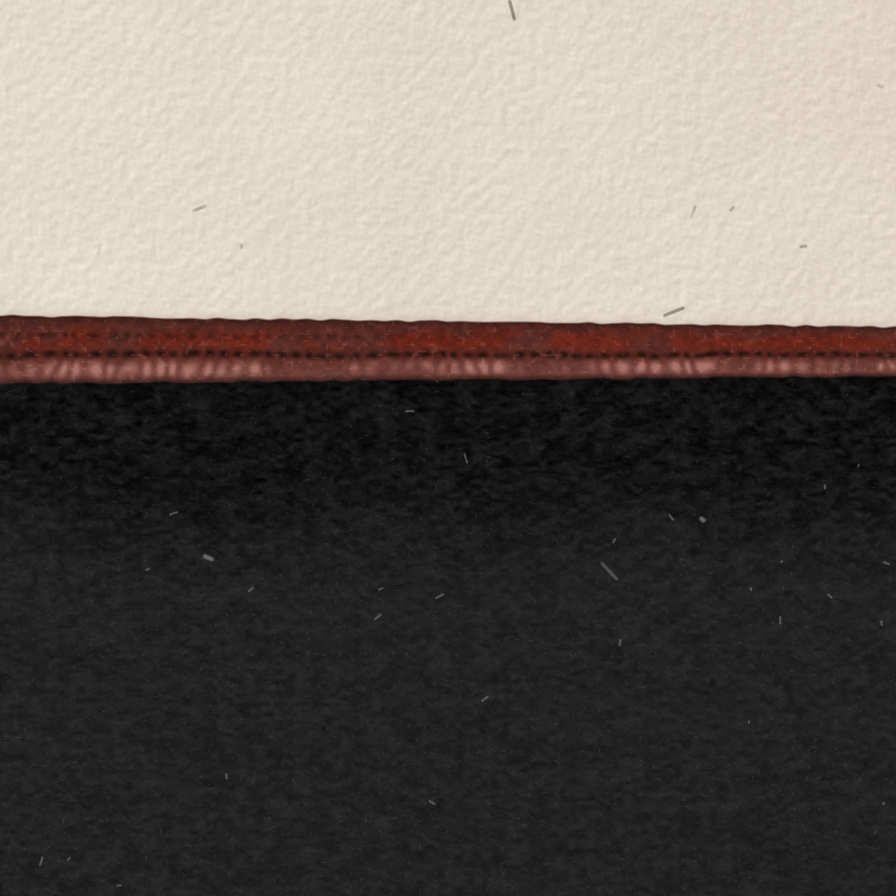
Give the GLSL for this texture, as a three.js fragment shader.

```glsl
// Pale paper above a thin strip of red woven leather, over black felt.
// Two slanted lines split the layers; value noise gives grain, weave and
// fibres, and hashed cells scatter the lint.
varying vec2 vUv;

const vec3 PAPER = vec3(0.89, 0.852, 0.79);
const vec3 PAPER_RIM = vec3(0.78, 0.71, 0.65);
const vec3 LEATHER = vec3(0.36, 0.18, 0.15);
const vec3 LEATHER_RED = vec3(0.42, 0.15, 0.105);
const vec3 LEATHER_SHINE = vec3(0.66, 0.44, 0.41);
const vec3 FELT_DARK = vec3(0.076, 0.074, 0.073);
const vec3 FELT_LIGHT = vec3(0.132, 0.133, 0.134);
const vec3 LINT = vec3(0.55, 0.56, 0.55);
const vec2 PAPER_EDGE = vec2(0.6475, 0.635);   // height at left, right
const vec2 LEATHER_EDGE = vec2(0.5715, 0.580); // height at left, right
const float EDGE_BLUR = 0.0016;
const float THREAD_PITCH = 0.0175;
const float LINT_CELLS = 34.0;

float hash(vec2 p) {
  return fract(sin(dot(p, vec2(127.1, 311.7))) * 43758.5453);
}

float noise(vec2 p) {
  vec2 i = floor(p), f = fract(p);
  f = f * f * (3.0 - 2.0 * f);
  return mix(mix(hash(i), hash(i + vec2(1.0, 0.0)), f.x),
             mix(hash(i + vec2(0.0, 1.0)), hash(i + 1.0), f.x), f.y);
}

float fbm(vec2 p) {
  float sum = 0.0, amp = 0.5;
  for (int i = 0; i < 3; i++) {
    sum += amp * noise(p);
    p = mat2(1.6, 1.2, -1.2, 1.6) * p + 17.3;
    amp *= 0.5;
  }
  return sum / 0.875;
}

float bump(float x, float centre, float width) {
  float d = (x - centre) / width;
  return exp(-d * d);
}

// Soft straight hair from a to b
float hair(vec2 p, vec2 a, vec2 b, float width) {
  vec2 d = b - a;
  float h = clamp(dot(p - a, d) / dot(d, d), 0.0, 1.0);
  return 1.0 - smoothstep(0.2 * width, width, length(p - a - d * h));
}

// Short hairs at random angles, one in some of the cells
float scatter(vec2 p, float cells, float density, float seed) {
  vec2 q = p * cells, id = floor(q) + seed;
  vec2 c = 0.3 + 0.4 * vec2(hash(id + 3.1), hash(id + 7.7));
  float angle = 6.2832 * hash(id + 11.9);
  vec2 arm = vec2(cos(angle), sin(angle)) * (0.15 * hash(id + 5.3) + 0.01);
  return step(hash(id), density) * hair(fract(q), c - arm, c + arm, 0.07);
}

vec3 paper(vec2 p, float above) {
  float relief = fbm(p * 125.0) - fbm(p * 125.0 + vec2(0.35, -0.45));
  vec3 col = PAPER + relief * 0.10 + (noise(p * 260.0) - 0.5) * 0.018;
  col += (fbm(p * 9.0) - 0.5) * vec3(0.025, 0.03, 0.035);
  col *= mix(vec3(1.0, 1.005, 1.0), vec3(0.985, 0.98, 0.98), p.x);
  col -= 0.25 * scatter(p, 24.0, 0.05, 4.0) * noise(p * 90.0);
  col -= 0.3 * hair(p, vec2(0.569, 0.998), vec2(0.574, 0.979), 0.003);
  col -= 0.3 * hair(p, vec2(0.742, 0.648), vec2(0.762, 0.656), 0.003);
  float rim = exp(-max(above, 0.0) / 0.0045);
  return mix(col, PAPER_RIM, rim * (0.45 + 0.4 * noise(p * 110.0)));
}

// t runs from 0 at the top of the strip to 1 at the bottom
vec3 leather(vec2 p, float t) {
  float wobble = noise(p * vec2(45.0, 30.0)) - 0.5;
  float thread = 0.5 + 0.5 * cos(6.2832 * (p.x / THREAD_PITCH + wobble));
  float blotch = fbm(vec2(p.x * 22.0, t * 2.5));
  vec3 col = mix(LEATHER, LEATHER_RED, bump(t, 0.33, 0.22) * smoothstep(0.3, 0.65, blotch));
  col *= 0.78 + 0.44 * fbm(p * vec2(150.0, 190.0));
  col *= 1.0 - (0.2 + 0.4 * thread) * bump(t, 0.57 + 0.06 * wobble, 0.06);
  col *= 1.0 - 0.3 * bump(t, 0.28, 0.05) * thread * (1.0 - smoothstep(0.1, 0.8, p.x));
  float shine = bump(t, 0.79, 0.12) * (0.2 + 0.8 * thread) * smoothstep(0.2, 0.75, blotch);
  shine += 0.2 * smoothstep(0.6, 0.85, t);
  shine += 0.25 * smoothstep(0.7, 0.95, noise(p * vec2(230.0, 260.0)));
  col = mix(col, LEATHER_SHINE, min(shine, 1.0));
  return col * (1.0 - 0.4 * exp(-max(t, 0.0) * 10.0)) * (1.0 - 0.4 * smoothstep(0.88, 1.0, t));
}

vec3 felt(vec2 p, float below) {
  float fade = 1.0 - smoothstep(0.33, 0.50, p.y + 0.07 * (fbm(p * 7.0) - 0.5));
  vec2 q = p + 0.008 * vec2(noise(p * 60.0), noise(p * 60.0 + 31.0));
  float fibres = fbm(q * vec2(95.0, 170.0)) - 0.5;
  vec3 col = mix(FELT_DARK, FELT_LIGHT, fade);
  col += fibres * mix(0.15, 0.085, fade) + (noise(p * 300.0) - 0.5) * 0.025;
  for (int i = 0; i < 2; i++) {
    float k = float(i);
    col += 0.055 * scatter(p + 0.013 * k, 65.0 + 18.0 * k, 0.4, k * 9.0);
  }
  float lint = 0.45 * scatter(p, LINT_CELLS, 0.022, 21.0);
  lint += 0.4 * hair(p, vec2(0.672, 0.371), vec2(0.688, 0.354), 0.003);
  lint += 0.6 * hair(p, vec2(0.783, 0.421), vec2(0.785, 0.419), 0.004);
  lint += 0.6 * hair(p, vec2(0.229, 0.379), vec2(0.236, 0.376), 0.004);
  col = mix(col, LINT, min(lint, 0.8));
  return col * (1.0 - 0.3 * exp(-max(below, 0.0) / 0.006));
}

void main() {
  float ragged = (noise(vUv * vec2(70.0, 9.0)) - 0.5) * 0.0025;
  float top = mix(PAPER_EDGE.x, PAPER_EDGE.y, vUv.x) + ragged;
  float bottom = mix(LEATHER_EDGE.x, LEATHER_EDGE.y, vUv.x) - ragged;
  float t = (top - vUv.y) / (top - bottom);
  vec3 col = felt(vUv, bottom - vUv.y);
  col = mix(col, leather(vUv, t), smoothstep(-EDGE_BLUR, EDGE_BLUR, vUv.y - bottom));
  col = mix(col, paper(vUv, vUv.y - top), smoothstep(-EDGE_BLUR, EDGE_BLUR, vUv.y - top));
  gl_FragColor = vec4(clamp(col, 0.0, 1.0), 1.0);
}
```
